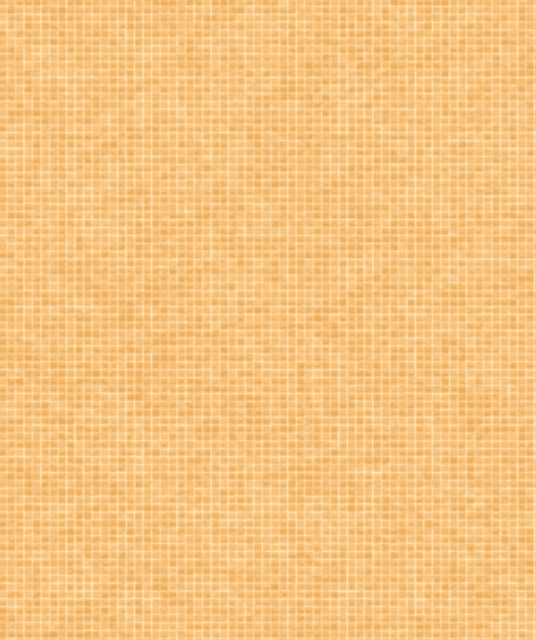
Reproduce this pattern procedurally as a Shadertoy shader.

```glsl
// Pale orange woven cloth: a fine 63 by 81 grid of soft cream threads over
// small mottled cells. Thread strength and cell tone vary by a sine hash,
// and layered value noise adds stretched fibres and faint faded patches.

float hash(vec2 p) {
    return fract(sin(dot(p, vec2(127.1, 311.7))) * 43758.5453);
}

float noise(vec2 p) {
    vec2 cell = floor(p);
    vec2 f = fract(p);
    f = f * f * (3.0 - 2.0 * f);
    float low = mix(hash(cell), hash(cell + vec2(1.0, 0.0)), f.x);
    float high = mix(hash(cell + vec2(0.0, 1.0)), hash(cell + 1.0), f.x);
    return mix(low, high, f.y);
}

// Soft thread centred on each whole number, widened when pixels are coarse
float thread(float x, float width, float pixel) {
    float d = fract(x + 0.5) - 0.5;
    float w = max(width, 0.6 * pixel);
    return exp(-d * d / (w * w)) * width / w;
}

// Dark orange through amber to pale cream
vec3 clothColor(float tone) {
    vec3 color = mix(vec3(0.925, 0.675, 0.355), vec3(0.972, 0.768, 0.50),
                     smoothstep(-0.05, 0.5, tone));
    return mix(color, vec3(1.0, 0.885, 0.69), smoothstep(0.42, 1.1, tone));
}

void mainImage(out vec4 fragColor, in vec2 fragCoord) {
    vec2 repeats = vec2(63.0, 81.0);
    vec2 p = fragCoord / iResolution.xy * repeats + vec2(0.18, -0.2);
    vec2 pixel = repeats / iResolution.xy;
    vec2 cell = floor(p);
    vec2 nearest = floor(p + 0.5);

    // Cell tone: individual steps, stretched fibres and faint patches
    float tone = 0.36;
    tone += 0.24 * (hash(cell) - 0.5);
    tone += 0.16 * (noise(p * vec2(0.6, 1.1) + 17.0) - 0.5);
    tone += 0.32 * (noise(p * vec2(1.9, 2.7) + 41.0) - 0.5);
    tone += 0.09 * (noise(p * 0.14 + 73.0) - 0.5);

    // Dark flat dash low in each cell, of uneven depth
    vec2 inside = (fract(p) - vec2(0.5, 0.38)) / vec2(0.46, 0.24);
    tone -= mix(0.08, 0.26, hash(cell + 31.0)) * exp(-dot(inside, inside));

    // Cream threads, each with its own strength and some wear along it
    float upright = thread(p.x, 0.13, pixel.x)
                  * mix(0.32, 0.52, hash(vec2(nearest.x, 5.0)))
                  * mix(0.65, 1.2, noise(vec2(nearest.x * 7.0, p.y * 0.9)));
    float level = thread(p.y, 0.16, pixel.y)
                * mix(0.28, 0.42, hash(vec2(9.0, nearest.y)))
                * mix(0.6, 1.2, noise(vec2(p.x * 0.9, nearest.y * 7.0)));
    tone += upright + level - 0.6 * upright * level;

    fragColor = vec4(clothColor(tone), 1.0);
}
```
